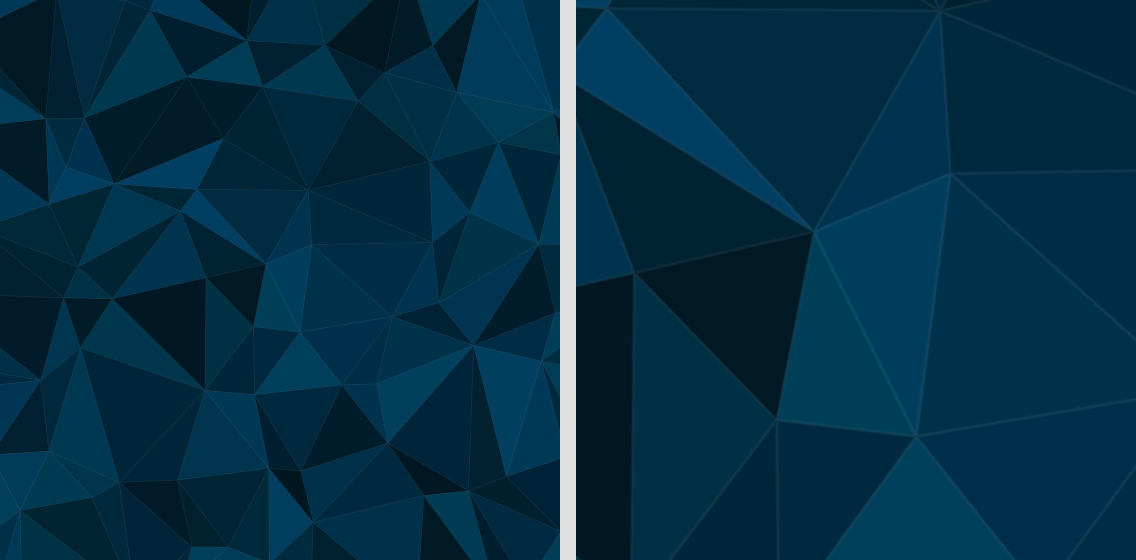
Left, the full canvas; right, a detail of the centre.
Give the GLSL for this background, as a three.js fragment shader.

```glsl
// Low-poly backdrop: a Delaunay mesh over jittered grid points, one flat dark
// blue per triangle and faint pale seams. Each pixel finds its own triangle by
// pivoting from a huge one until no point lies inside its circumcircle.
varying vec2 vUv;

#define GRID 7.7                          // mesh points along one side
#define JITTER 0.94                       // scatter of a point in its cell
#define SEED 31.0
#define DARK vec3(0.003, 0.087, 0.130)
#define LIGHT vec3(0.000, 0.247, 0.368)
#define TONE_CURVE 0.85                   // below 1 favours lighter tones
#define HUE_SHIFT 0.06                    // spread between teal and blue
#define SEAM_GLOW vec3(0.060, 0.050, 0.048)
#define SEAM_WIDTH 0.0016                 // half width, in canvas units
#define EDGE_SOFT 0.0010                  // half width of the tone blend

// Corners hold the position relative to the pixel (xy) and the cell id (zw).
struct Triangle { vec4 a; vec4 b; vec4 c; };

vec2 hash2(vec2 p) {
  vec3 q = fract((p.xyx + SEED) * vec3(0.1031, 0.1030, 0.0973));
  q += dot(q, q.yzx + 33.33);
  return fract((q.xx + q.yz) * q.zy);
}

float cross2(vec2 u, vec2 v) { return u.x * v.y - u.y * v.x; }

vec2 meshPoint(vec2 cell) {
  return cell + 0.5 + JITTER * (hash2(cell) - 0.5);
}

// Delaunay triangle around p, corners counter-clockwise
Triangle findTriangle(vec2 p) {
  Triangle t = Triangle(vec4(-9.0, -9.0, 0.0, 0.0),
                        vec4(9.0, -9.0, 0.0, 0.0),
                        vec4(0.0, 9.0, 0.0, 0.0));
  vec2 home = floor(p);
  for (int pivot = 0; pivot < 18; pivot++) {
    // Plane through the corners lifted onto a paraboloid
    vec2 a = t.a.xy, ab = t.b.xy - a, ac = t.c.xy - a;
    float liftA = dot(a, a);
    float riseB = dot(t.b.xy, t.b.xy) - liftA;
    float riseC = dot(t.c.xy, t.c.xy) - liftA;
    vec2 slope = vec2(riseB * ac.y - riseC * ab.y,
                      riseC * ab.x - riseB * ac.x) / cross2(ab, ac);

    // Point deepest inside the circumcircle
    float deepest = -0.0001;
    vec4 best = vec4(0.0);
    bool found = false;
    for (int j = -2; j <= 2; j++) {
      for (int i = -2; i <= 2; i++) {
        vec2 cell = home + vec2(float(i), float(j));
        vec2 q = meshPoint(cell) - p;
        float depth = dot(q, q) - liftA - dot(slope, q - a);
        if (depth < deepest) {
          deepest = depth;
          best = vec4(q, cell);
          found = true;
        }
      }
    }
    if (!found) break;

    // Swap out the corner that keeps the pixel enclosed
    float sideA = cross2(t.a.xy, best.xy);
    float sideB = cross2(t.b.xy, best.xy);
    float sideC = cross2(t.c.xy, best.xy);
    if (sideB > 0.0 && sideA <= 0.0) t.c = best;
    else if (sideC > 0.0 && sideB <= 0.0) t.a = best;
    else t.b = best;
  }
  return t;
}

// Flat tone chosen by the three cell ids, in any order
vec3 triangleTone(Triangle t) {
  vec2 h = hash2(t.a.zw + t.b.zw + t.c.zw + 57.0);
  vec3 tone = mix(DARK, LIGHT, pow(h.x, TONE_CURVE));
  tone.b *= 1.0 + HUE_SHIFT * (2.0 * h.y - 1.0);
  return tone;
}

// Keeps the nearest edge: outward normal (xy) and distance (z)
vec3 nearerEdge(vec3 nearest, vec2 from, vec2 to) {
  vec2 along = to - from;
  float size = length(along);
  float dist = cross2(from, to) / size;
  return dist < nearest.z ? vec3(along.y, -along.x, dist * size) / size : nearest;
}

void main() {
  vec2 p = vUv * GRID;
  Triangle t = findTriangle(p);
  vec3 color = triangleTone(t);

  vec3 edge = vec3(0.0, 0.0, 99.0);
  edge = nearerEdge(edge, t.a.xy, t.b.xy);
  edge = nearerEdge(edge, t.b.xy, t.c.xy);
  edge = nearerEdge(edge, t.c.xy, t.a.xy);
  float dist = edge.z / GRID;

  // Blend with the neighbour across the edge
  if (dist < EDGE_SOFT) {
    vec2 across = p + edge.xy * (2.0 * edge.z + 0.001);
    vec3 neighbour = triangleTone(findTriangle(across));
    color = mix(color, neighbour, 0.5 - 0.5 * smoothstep(0.0, EDGE_SOFT, dist));
  }

  // Thin pale seam
  color += SEAM_GLOW * (1.0 - smoothstep(0.0, SEAM_WIDTH, dist));
  gl_FragColor = vec4(color, 1.0);
}
```
